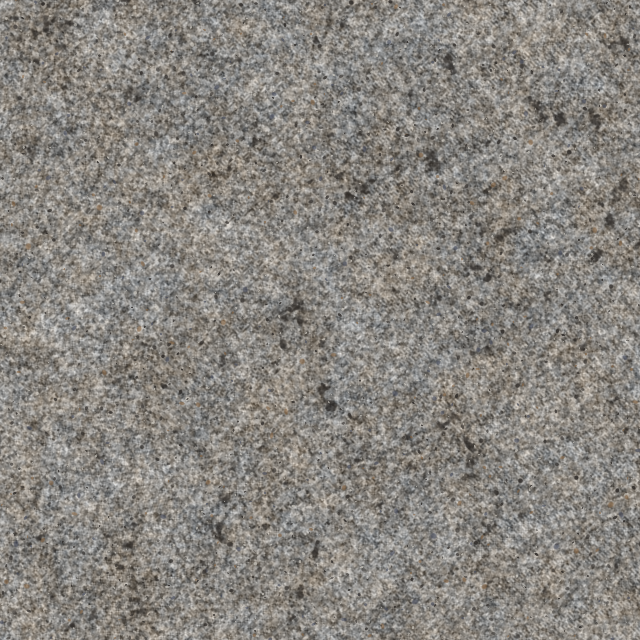
Reproduce this texture procedurally as a WebGL 1 fragment shader.

```glsl
precision highp float;
// Rough grey stone: fine sandy grain, faint clouding, dark pits and scattered mineral flecks.

uniform vec2 u_resolution;

// Tone
const float BASE_TONE = 0.527;
const vec3 WARM_CAST = vec3(0.014, 0.0, -0.021);
const vec3 RUST_SHIFT = vec3(0.030, 0.0, -0.035);

// Grain and clouding: cells across the canvas, and contrast
const float FINE_FREQ = 390.0;
const float FINE_GAIN = 0.28;
const float GRAIN_FREQ = 225.0;
const float GRAIN_GAIN = 0.30;
const float CLUMP_FREQ = 105.0;
const float CLUMP_GAIN = 0.15;
const float MOTTLE_FREQ = 42.0;
const float MOTTLE_GAIN = 0.09;
const float CLOUD_FREQ = 13.0;
const float CLOUD_GAIN = 0.09;

// Flecks: cells across the canvas, and the share of cells filled
const float DARK_FREQ = 58.0;
const float DARK_SHARE = 0.30;
const float LIGHT_FREQ = 76.0;
const float LIGHT_SHARE = 0.28;
const float MINERAL_FREQ = 47.0;
const float MINERAL_SHARE = 0.16;

const vec3 DARK_COLOR = vec3(0.19, 0.175, 0.165);
const vec3 LIGHT_COLOR = vec3(0.80, 0.785, 0.75);
const vec3 OCHRE_COLOR = vec3(0.52, 0.39, 0.26);
const vec3 SLATE_COLOR = vec3(0.27, 0.29, 0.36);

float hash(vec2 p) {
    return fract(sin(dot(p, vec2(127.1, 311.7))) * 43758.5453);
}

vec2 rotate(vec2 p, float angle) {
    float c = cos(angle);
    float s = sin(angle);
    return vec2(c * p.x - s * p.y, s * p.x + c * p.y);
}

// Smooth value noise, centred on zero
float noise(vec2 p) {
    vec2 cell = floor(p);
    vec2 f = fract(p);
    f = f * f * (3.0 - 2.0 * f);
    float low = mix(hash(cell), hash(cell + vec2(1.0, 0.0)), f.x);
    float high = mix(hash(cell + vec2(0.0, 1.0)), hash(cell + vec2(1.0, 1.0)), f.x);
    return mix(low, high, f.y) - 0.5;
}

// Each layer is turned so that the lattices never line up
float layer(vec2 uv, float freq, float angle) {
    return noise(rotate(uv, angle) * freq + angle * 17.0);
}

// One randomly placed, stretched fleck per filled cell: x = coverage, y = random id
vec2 flecks(vec2 uv, float freq, float share, float seed) {
    vec2 p = rotate(uv, seed) * freq + seed * 13.0;
    vec2 cell = floor(p);
    vec2 key = cell + seed * 7.3;
    vec2 center = 0.32 + 0.36 * vec2(hash(key + 1.7), hash(key + 5.1));
    vec2 d = rotate(fract(p) - center, 6.2832 * hash(key + 9.4));
    d.y *= 1.0 + 0.9 * hash(key + 3.8);
    float radius = mix(0.10, 0.26, pow(hash(key + 12.6), 2.0));
    float filled = step(hash(key + 20.2), share);
    float shape = 1.0 - smoothstep(radius * 0.55, radius * 1.25, length(d));
    return vec2(shape * filled, hash(key + 31.9));
}

void main() {
    vec2 uv = gl_FragCoord.xy / min(u_resolution.x, u_resolution.y);

    // Noise layers, from broad to fine
    float cloud = layer(uv, CLOUD_FREQ, 0.4);
    float mottle = layer(uv, MOTTLE_FREQ, 1.1);
    float clump = layer(uv, CLUMP_FREQ, 2.0);
    float grain = layer(uv, GRAIN_FREQ, 2.7);
    float fine = layer(uv, FINE_FREQ, 0.8);

    float tone = BASE_TONE + cloud * CLOUD_GAIN + mottle * MOTTLE_GAIN
        + clump * CLUMP_GAIN + grain * GRAIN_GAIN + fine * FINE_GAIN;

    // Warm cast with slight rusty and bluish drift between grains
    float rust = layer(uv, 24.0, 3.3) + layer(uv, 130.0, 1.6);
    vec3 color = vec3(tone) + WARM_CAST + RUST_SHIFT * rust;

    // Ragged pits where the broader layers dip together
    float hollow = -(mottle + 0.7 * clump + 0.5 * cloud + 0.3 * grain);
    color = mix(color, DARK_COLOR, 0.65 * smoothstep(0.46, 0.80, hollow));

    // Mineral flecks, darker ones gathering in the shaded patches
    vec2 dark = flecks(uv, DARK_FREQ, DARK_SHARE - 0.3 * cloud, 0.6);
    vec2 light = flecks(uv, LIGHT_FREQ, LIGHT_SHARE, 1.9);
    vec2 mineral = flecks(uv, MINERAL_FREQ, MINERAL_SHARE, 2.5);
    vec3 mineralColor = mix(OCHRE_COLOR, SLATE_COLOR, step(0.55, mineral.y));
    color = mix(color, LIGHT_COLOR, light.x * mix(0.25, 0.75, light.y));
    color = mix(color, mineralColor, mineral.x * 0.6);
    color = mix(color, DARK_COLOR, dark.x * mix(0.3, 0.9, dark.y));

    gl_FragColor = vec4(clamp(color, 0.0, 1.0), 1.0);
}
```
